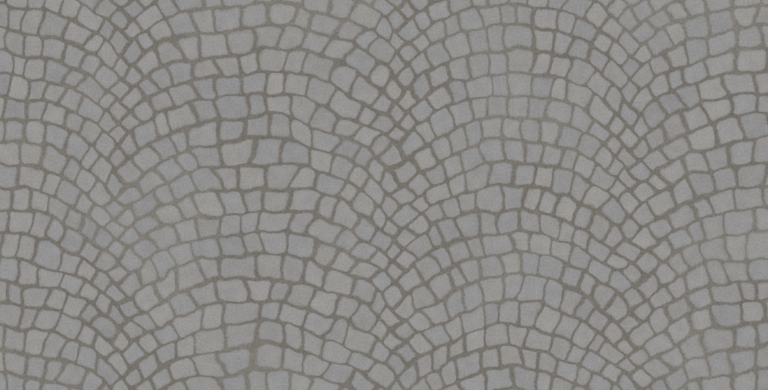
Give the GLSL for this texture, as a WebGL 1 fragment shader.

```glsl
precision highp float;
// Grey cobblestone paving laid in three columns of interlocking segmental arches.
uniform vec2 u_resolution;

float hash(vec2 p) {
  vec3 q = fract(p.xyx * vec3(0.1031, 0.103, 0.0973));
  q += dot(q, q.yzx + 33.33);
  return fract((q.x + q.y) * q.z);
}

float gradientDot(vec2 cell, vec2 offset, vec2 f) {
  float angle = 6.2832 * hash(cell + offset);
  return dot(vec2(cos(angle), sin(angle)), f - offset);
}

float noise(vec2 p) {
  vec2 i = floor(p), f = fract(p);
  vec2 w = f * f * f * (f * (f * 6.0 - 15.0) + 10.0);
  return mix(
    mix(gradientDot(i, vec2(0, 0), f), gradientDot(i, vec2(1, 0), f), w.x),
    mix(gradientDot(i, vec2(0, 1), f), gradientDot(i, vec2(1, 1), f), w.x), w.y);
}

vec2 noise2(vec2 p) {
  return vec2(noise(p), noise(p + vec2(37.2, 71.7)));
}

// Jittered, slightly tilted joint between two stones of a row;
// the outermost joints are pushed away so the valley line closes the row.
float jointAt(float i, float count, vec2 row, float f) {
  if (i < 0.5) return -1.0;
  if (i > count - 0.5) return count + 1.0;
  vec2 key = row + vec2(i * 7.0, i * 3.0);
  return i + 0.34 * (hash(key) - 0.5) + 0.26 * (hash(key + 91.0) - 0.5) * (f - 0.5);
}

void main() {
  vec2 uv = gl_FragCoord.xy / u_resolution.x;
  float pitch = 0.0299;              // height of one row
  float halfSpan = 1.0 / 6.0;        // half the width of an arch
  float radius = halfSpan * 1.4142;  // arches meet at 45 degrees

  // Uneven hand laying: slow drift, row wobble, rough stone edges
  vec2 p = uv;
  p.x -= 0.013 * cos(9.425 * (uv.x - 0.5));
  p += pitch * (0.42 * noise2(uv * 11.0) + 0.2 * noise2(uv * 36.0 + 5.0)
              + 0.05 * noise2(uv * 100.0 + 9.0));

  // Zigzag valley that interlocks neighbouring arches
  float phase = fract((p.y - halfSpan) / pitch);
  float zigzag = 0.5 * pitch * (1.0 - abs(2.0 * phase - 1.0));
  float span = (p.x - zigzag + halfSpan) / (2.0 * halfSpan);
  float arch = floor(span);
  float across = fract(span);
  float valleyGap = min(across, 1.0 - across) * 1.4142 * halfSpan / pitch;

  // Row within the arch, and the angle around the centre of that row's circle
  float x = p.x - arch * 2.0 * halfSpan;
  float v = (p.y - sqrt(radius * radius - x * x)) / pitch;
  float f = fract(v);
  vec2 row = vec2(arch * 131.0 + 17.0, floor(v) * 19.0 + 400.0);
  float angle = atan(x, p.y - floor(v) * pitch);
  float rowGap = min(f, 1.0 - f) * cos(angle);

  // Stone within the row, narrower towards the valleys
  float count = 13.0 + step(0.5, hash(row + 5.0));
  float t = (angle - 0.045) / 0.74;
  float s = (t * (0.92 + 0.08 * t * t) * 0.5 + 0.5) * count;
  float column = clamp(floor(s), 0.0, count - 1.0);
  if (s < jointAt(column, count, row, f)) column -= 1.0;
  else if (s > jointAt(column + 1.0, count, row, f)) column += 1.0;
  float left = s - jointAt(column, count, row, f);
  float right = jointAt(column + 1.0, count, row, f) - s;
  float arcLength = 1.48 * radius / (pitch * count * (0.92 + 0.24 * t * t));
  float sideGap = min(left, right) * arcLength;

  // Rounded stone outline, measured in rows
  vec2 stone = row + vec2(column * 5.0, column * 11.0);
  float corner = 0.15 + 0.1 * hash(stone + 3.0);
  vec3 inset = max(corner - vec3(sideGap, rowGap, valleyGap), 0.0);
  float edge = corner - length(inset);
  float jointHalf = 0.04 + 0.045 * hash(stone + 29.0) + 0.04 * noise(uv * 14.0);
  float soft = max(0.045, 0.7 / (u_resolution.x * pitch));
  float cover = smoothstep(-soft, soft, edge - jointHalf);

  // Stone faces: individual tint, worn rim, mottling and grain
  float grain = noise(uv * 330.0);
  float mottle = noise(uv * 75.0 + 20.0);
  vec3 face = mix(vec3(0.573, 0.571, 0.574), vec3(0.594, 0.586, 0.574), hash(stone + 47.0));
  face += 0.022 * (hash(stone + 61.0) - 0.5) + 0.025 * mottle + 0.035 * grain;
  face -= 0.02 * (1.0 - smoothstep(jointHalf, jointHalf + 0.12, edge));

  // Sandy joints, paler where dust has filled them
  float dust = smoothstep(-0.15, 0.45, noise(uv * 7.0 + 3.0));
  vec3 sand = mix(vec3(0.462, 0.446, 0.42), vec3(0.5, 0.486, 0.46), dust);
  sand += 0.05 * grain + 0.03 * mottle;

  gl_FragColor = vec4(mix(sand, face, cover), 1.0);
}
```
